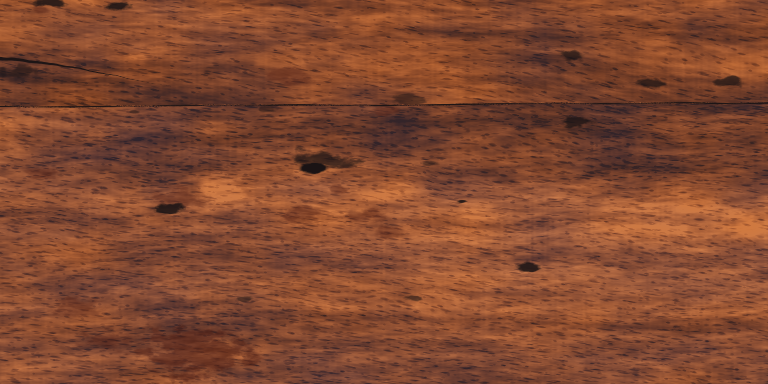
Reproduce this texture procedurally as a WebGL 2 fragment shader.

```glsl
#version 300 es
precision highp float;

uniform vec2 u_resolution;
out vec4 fragColor;

float hash(vec2 p) {
    vec3 q = fract(vec3(p.xyx) * 0.1031);
    q += dot(q, q.yzx + 33.33);
    return fract((q.x + q.y) * q.z);
}

float noise(vec2 p) {
    vec2 i = floor(p), f = fract(p);
    f = f * f * (3.0 - 2.0 * f);
    return mix(mix(hash(i), hash(i + vec2(1, 0)), f.x),
               mix(hash(i + vec2(0, 1)), hash(i + vec2(1, 1)), f.x), f.y);
}

float fbm(vec2 p) {
    float sum = 0.0, amp = 0.533;
    for (int i = 0; i < 4; i++) {
        sum += amp * noise(p);
        p = p * 2.03 + 17.7;
        amp *= 0.5;
    }
    return sum;
}

// Antialiased band of the given half width around d = 0
float line(float d, float halfWidth, float px) {
    return clamp(0.5 + (halfWidth - abs(d)) / px, 0.0, 1.0);
}

// Ragged ellipse
float spot(vec2 p, vec2 center, vec2 radius, float ragged, float soft) {
    float k = length((p - center) / radius) + ragged;
    return 1.0 - smoothstep(1.0 - soft, 1.0 + soft, k);
}

// Short tapered dashes scattered along the grain
float pores(vec2 p, vec2 cell, float slope, float density, float px) {
    vec2 id = floor(p / cell);
    float mask = 0.0;
    for (int j = -1; j <= 1; j++)
    for (int i = -1; i <= 1; i++) {
        vec2 n = id + vec2(i, j);
        vec2 jitter = vec2(hash(n), hash(n + 41.3));
        vec2 d = p - (n + jitter) * cell;
        float k = d.x / (cell.x * mix(0.15, 0.5, hash(n + 73.1)));
        float width = mix(0.001, 0.0026, hash(n + 11.9)) * (1.0 - k * k);
        float present = step(hash(n + 97.7), density);
        mask = max(mask, present * line(d.y - d.x * slope, width, px));
    }
    return mask;
}

// Broad light and dark zones of the two planks
float plankTone(vec2 p, float upper, float drift) {
    float y = p.y + drift * 0.16;
    float band = smoothstep(0.48, 0.61, y) * smoothstep(0.1, 0.65, p.x + drift);
    float glow = exp(-pow((y - 0.39) / 0.12, 2.0)) * smoothstep(0.4, 1.9, p.x);
    float lower = 0.64 - 0.30 * band + 0.2 * glow - 0.09 * (1.0 - smoothstep(0.0, 0.35, y));
    float corner = smoothstep(0.8, 0.97, y) * (1.0 - smoothstep(0.2, 1.1, p.x));
    float top = 0.44 + 0.2 * corner + 0.13 * smoothstep(0.92, 1.0, y);
    return mix(lower, top, upper);
}

vec3 woodColor(float t) {
    return vec3(0.26, 0.16, 0.15) + t * vec3(0.47, 0.19, 0.04) + t * t * vec3(0.0, 0.08, 0.07);
}

void main() {
    vec2 p = gl_FragCoord.xy / u_resolution.y;
    float px = 1.0 / u_resolution.y;
    float seamY = 0.722 + 0.005 * p.x + 0.004 * (noise(vec2(p.x * 9.0, 3.0)) - 0.5);
    float upper = smoothstep(-px, px, p.y - seamY);

    // Grain coordinates bend slowly and differ on each plank
    float drift = fbm(p * vec2(1.6, 4.0) + 5.0) - 0.5;
    vec2 g = p + vec2(0.0, 0.07 * drift + upper * (3.0 + 0.05 * p.x));
    float streak = fbm(g * vec2(2.2, 30.0)) - 0.5;
    float fiber = fbm(g * vec2(22.0, 110.0) + 31.0) - 0.5;
    float mottle = fbm(p * vec2(5.0, 12.0) + 60.0) - 0.5;
    float scratch = noise(vec2(p.x * 150.0, p.y * 5.0)) - 0.5;
    float tone = plankTone(p, upper, drift) + streak * 0.85 + fiber * 0.65 + mottle * 0.6 + scratch * 0.07;

    float density = mix(0.72, 0.4, upper);
    float dashes = pores(g, vec2(0.036, 0.0125), -0.12, density, px);
    float fine = pores(g + 7.3, vec2(0.022, 0.009), -0.06, density * 0.7, px);
    tone -= 0.36 * dashes + 0.2 * fine;

    // Pale wood around the knots
    float ragged = (fbm(p * vec2(32.0, 60.0)) - 0.5) * 1.8;
    tone += 0.3 * spot(p, vec2(0.575, 0.51), vec2(0.055, 0.04), ragged, 0.4);
    tone += 0.25 * spot(p, vec2(0.82, 0.548), vec2(0.05, 0.018), ragged, 0.5);
    vec3 color = woodColor(clamp(tone, -0.1, 1.12));
    color += vec3(0.035, 0.0, -0.04) * (mottle * 2.0 + 0.4 * upper);

    // Red stains
    float stain = spot(p, vec2(0.5, 0.08), vec2(0.12, 0.055), ragged, 0.3);
    for (int i = 0; i < 12; i++) {
        vec2 s = vec2(float(i) * 3.7, 8.0);
        vec2 center = vec2(2.0 * hash(s), hash(s + 19.0));
        vec2 radius = mix(0.02, 0.06, hash(s + 37.0)) * vec2(1.0, 0.4);
        stain = max(stain, 0.75 * spot(p, center, radius, ragged, 0.4));
    }
    color = mix(color, vec3(0.33, 0.14, 0.10) + 0.1 * fiber, 0.6 * stain);

    // Dark flecks and the main knot
    float ink = 0.0;
    for (int i = 0; i < 16; i++) {
        vec2 s = vec2(float(i) * 5.3, 71.0);
        vec2 center = vec2(2.0 * hash(s), pow(hash(s + 23.0), 0.55));
        vec2 radius = mix(0.01, 0.042, hash(s + 47.0)) * vec2(1.0, 0.36);
        ink = max(ink, mix(0.4, 0.9, hash(s + 59.0)) * spot(p, center, radius, ragged, 0.35));
    }
    vec2 k = p - vec2(0.82, 0.575);
    ink = max(ink, 0.7 * spot(k, vec2(0.025, 0.012 - 0.12 * k.x), vec2(0.08, 0.018), ragged, 0.4));
    ink = max(ink, spot(k, vec2(0.0, -0.012), vec2(0.038, 0.014), ragged * 0.5, 0.25));

    // Seam and tapering crack
    float broken = 0.45 + 0.5 * smoothstep(0.3, 0.65, noise(vec2(p.x * 14.0, 9.0)));
    ink = max(ink, broken * line(p.y - seamY, 0.0018, px));
    float along = p.x / 0.36;
    float crackY = 0.845 - 0.054 * pow(along, 1.3) + 0.012 * (fbm(vec2(p.x * 18.0, 2.0)) - 0.5);
    ink = max(ink, 0.95 * line(p.y - crackY, 0.0042 * (1.0 - along), px));
    color = mix(color, vec3(0.10, 0.075, 0.08), ink);

    fragColor = vec4(clamp(color, 0.0, 1.0), 1.0);
}
```
